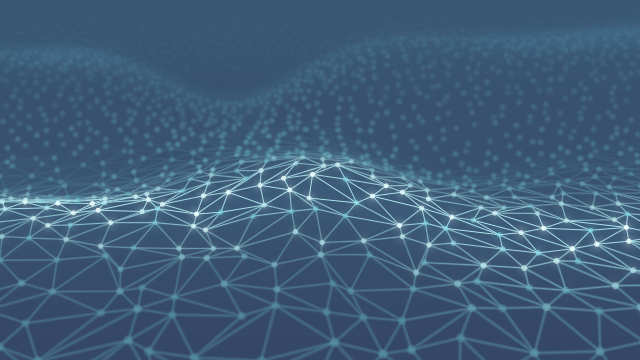
Write a Shadertoy shader that draws this background.

```glsl
const float ROW_STEP = 0.12;
const float COLUMN_STEP = 0.158;
const float NEAR_DEPTH = 0.85;
const int ROW_COUNT = 42;
const vec3 TEAL = vec3(0.36, 0.63, 0.69);
const vec3 CYAN = vec3(0.50, 0.88, 0.92);
const vec3 ICE = vec3(0.93, 1.0, 1.0);

vec2 hash2(vec2 cell) {
    vec3 q = fract(cell.xyx * vec3(0.1031, 0.1030, 0.0973));
    q += dot(q, q.yzx + 33.33);
    return fract((q.xx + q.yz) * q.zy);
}

float bell(float v, float center, float width) {
    float t = (v - center) / width;
    return exp(-t * t);
}

float disc(float d, float radius, float soft) {
    return 1.0 - smoothstep(radius - soft, radius + soft, d);
}

float segmentDistance(vec2 p, vec2 a, vec2 b) {
    vec2 ab = b - a;
    float t = clamp(dot(p - a, ab) / max(dot(ab, ab), 1e-6), 0.0, 1.0);
    return length(p - a - ab * t);
}

// Screen height of the rolling surface at a given depth
float surface(float x, float z) {
    float left = 1.0 - smoothstep(0.2, 0.65, x);
    float y = 0.95 - 1.0 / z;
    y += 0.08 * bell(x, 0.87, 0.28) * bell(z, 2.05, 0.45);
    y -= 0.07 * bell(x, 1.27, 0.25) * bell(z, 2.7, 0.5);
    y += left * (0.03 * bell(z, 1.8, 0.3) - 0.06 * bell(z, 2.35, 0.4));
    float ridge = 0.13 + 0.026 * x - 0.16 * bell(x, 0.63, 0.26);
    ridge += 0.008 * sin(x * 9.0 + z * 5.0);
    return y + ridge * smoothstep(2.8, 4.6, z) - 0.03 * smoothstep(4.4, 5.6, z);
}

// Jittered mesh node on screen
vec2 node(vec2 cell) {
    vec2 jitter = (hash2(cell + 71.0) - 0.5) * 0.74;
    float z = NEAR_DEPTH + ROW_STEP * (cell.y + jitter.y);
    float x = 0.89 + COLUMN_STEP * (cell.x + jitter.x) / z;
    return vec2(x, surface(x, z));
}

float focusDepth(float x) {
    return 1.85 - 0.2 * smoothstep(0.9, 1.5, x);
}

vec3 backdrop(vec2 p) {
    vec3 c = mix(vec3(0.205, 0.28, 0.40), vec3(0.22, 0.32, 0.43), smoothstep(0.0, 0.45, p.y));
    c = mix(c, vec3(0.225, 0.34, 0.45), smoothstep(0.65, 1.0, p.y));
    float band = bell(p.y, surface(p.x, focusDepth(p.x)), 0.09);
    float crest = bell(p.y, surface(p.x, 4.6) - 0.01, 0.035);
    crest *= 0.4 + 0.6 * max(bell(p.x, 0.2, 0.15), smoothstep(1.2, 1.6, p.x));
    return c + vec3(0.015, 0.035, 0.04) * band + vec3(0.02, 0.055, 0.055) * crest;
}

// Blurred cellular specks for the most distant slope
float specks(vec2 p, float scale) {
    vec2 q = p * scale;
    float nearest = 1.0;
    for (int k = 0; k < 9; k++) {
        vec2 cell = floor(q) + vec2(k % 3, k / 3) - 1.0;
        nearest = min(nearest, length(q - cell - hash2(cell)));
    }
    return disc(nearest, 0.15, 0.2);
}

vec3 drawMesh(vec3 color, vec2 p, float pixel) {
    float focusZ = focusDepth(p.x);
    float central = bell(p.x, 0.75, 0.32);
    vec3 dotTint = TEAL;
    float dotCover = 0.0;
    // Far rows first; the strongest node stays on top of the lines
    for (int j = ROW_COUNT - 1; j >= 0; j--) {
        float z = NEAR_DEPTH + ROW_STEP * float(j);
        if (abs(p.y - surface(p.x, z)) > 0.06 + 0.22 / (z * z)) continue;
        float column = floor((p.x - 0.89) * z / COLUMN_STEP);
        float focus = bell(z, focusZ, 0.36);
        float blur = 0.6 * pixel + min(0.004 * abs(z - focusZ), 0.0045);
        float lineWidth = mix(0.0014, 0.0045, 1.0 - smoothstep(0.9, 1.6, z));
        float lineFade = mix(0.36, 0.9, focus) * (1.0 - smoothstep(1.9, 3.0 + 0.7 * central, z));
        float dotRadius = 0.0072 + 0.006 * (1.0 - smoothstep(0.9, 1.7, z));
        float dotFade = mix(0.52, 1.0, focus) * mix(1.0, 0.42, smoothstep(2.3, 4.0, z));
        dotFade *= 1.0 + 0.5 * central * smoothstep(2.1, 2.6, z);
        dotFade *= mix(1.0, 0.2, smoothstep(4.2, 5.2, z));
        float lines = 0.0;
        for (int i = -2; i <= 2; i++) {
            vec2 cell = vec2(column + float(i), float(j));
            vec2 a = node(cell);
            float spark = hash2(cell + 19.0).x;
            if (lineFade > 0.01) {
                vec2 b = node(cell + vec2(1, 0));
                vec2 c = node(cell + vec2(0, 1));
                vec2 d = node(cell + vec2(1, 1));
                float edge = min(segmentDistance(p, a, b), segmentDistance(p, a, c));
                float diagonal = spark > 0.5 ? segmentDistance(p, a, d) : segmentDistance(p, b, c);
                lines = max(lines, disc(min(edge, diagonal), lineWidth, blur));
            }
            // Node core and its halo
            float reach = length(p - a);
            float halo = 0.25 * focus * exp(-reach * reach / 0.0003);
            float cover = max(disc(reach, dotRadius, blur) * dotFade, halo) * mix(0.6, 1.0, spark);
            if (cover > dotCover) {
                dotCover = cover;
                dotTint = mix(mix(TEAL, CYAN, focus), ICE, focus * smoothstep(0.1, 0.55, spark));
            }
        }
        color = mix(color, mix(TEAL, mix(CYAN, ICE, 0.5), focus), lines * lineFade);
    }
    return mix(color, dotTint, min(dotCover, 1.0));
}

void mainImage(out vec4 fragColor, in vec2 fragCoord) {
    vec2 p = fragCoord / iResolution.y;
    vec3 color = backdrop(p);
    float distant = smoothstep(0.72, 0.85, p.y) * (1.0 - smoothstep(0.9, 1.0, p.y));
    color += TEAL * 0.04 * distant * specks(p * vec2(1.0, 1.5), 32.0);
    color = drawMesh(color, p, 1.0 / iResolution.y);
    fragColor = vec4(color, 1.0);
}
```
